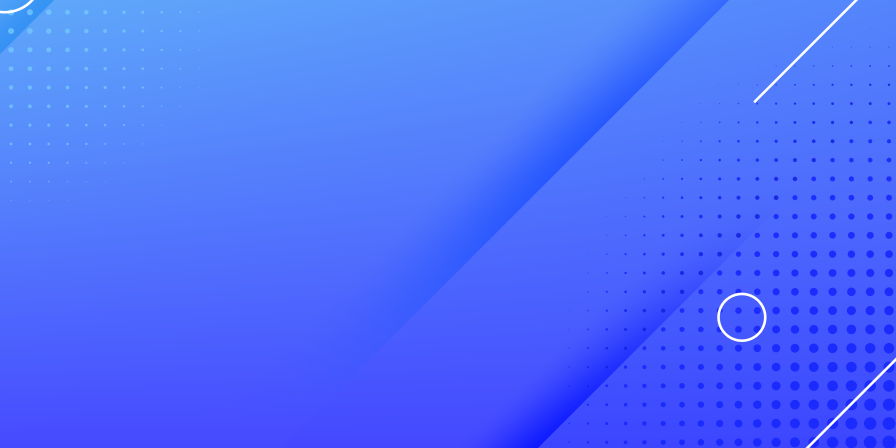
Reproduce this background procedurally as a Shadertoy shader.

```glsl
#define DOT_SPACING 0.042
#define STROKE_HALF 0.0029
#define EDGE_UPPER 0.6276
#define EDGE_LOWER 1.2005
#define CORNER_SIZE 0.121
#define SHADOW_WIDTH 0.17
#define SKY vec3(0.375, 0.665, 0.98)
#define INDIGO vec3(0.275, 0.29, 1.0)
#define SHADOW_BLUE vec3(0.12, 0.32, 1.0)
#define DEEP_BLUE vec3(0.0, 0.06, 1.0)
#define DOT_LIGHT vec3(0.45, 0.78, 1.0)
#define DOT_DARK vec3(0.09, 0.15, 0.99)

// Antialiased coverage of a signed distance
float cover(float d) {
    return clamp(0.5 - d * iResolution.y, 0.0, 1.0);
}

float segmentDistance(vec2 p, vec2 a, vec2 b) {
    vec2 ab = b - a;
    return length(p - a - ab * clamp(dot(p - a, ab) / dot(ab, ab), 0.0, 1.0));
}

float ring(vec2 p, vec2 center, float radius) {
    return cover(abs(length(p - center) - radius) - STROKE_HALF);
}

float stroke(vec2 p, vec2 a, vec2 b) {
    return cover(segmentDistance(p, a, b) - STROKE_HALF);
}

// Dot grid whose radii shrink with elliptical distance from a focus
float halftone(vec2 p, vec2 anchor, vec2 focus, vec2 reach, float maxRadius) {
    vec2 cell = anchor + DOT_SPACING * round((p - anchor) / DOT_SPACING);
    float radius = maxRadius * max(0.0, 1.0 - length((cell - focus) / reach));
    float visible = clamp(radius * iResolution.y, 0.0, 1.0);
    return visible * cover(length(p - cell) - radius);
}

// Soft shadow cast to the upper left of a diagonal panel edge
float panelShadow(float edgeDistance, float width) {
    float falloff = 1.0 - smoothstep(-0.3 * width, width, edgeDistance);
    return falloff * cover(-edgeDistance);
}

void mainImage(out vec4 fragColor, in vec2 fragCoord) {
    vec2 p = fragCoord / iResolution.y;

    // Base gradient, dimming towards the right
    vec3 color = mix(INDIGO, SKY, p.y * (1.0 - 0.18 * p.x));

    // Overlapping diagonal panels
    float upper = (EDGE_UPPER - p.x + p.y) * 0.7071;
    float lower = (EDGE_LOWER - p.x + p.y) * 0.7071;
    float upperFade = smoothstep(0.0, 0.65, p.y) * (1.0 - 0.3 * smoothstep(0.7, 1.0, p.y));
    float lowerFade = 1.0 - smoothstep(-0.1, 0.6, p.y);
    color = mix(color, SHADOW_BLUE, panelShadow(upper, SHADOW_WIDTH) * upperFade);
    color = mix(color, color * vec3(0.97, 0.98, 1.0), cover(upper));
    color = mix(color, DEEP_BLUE, panelShadow(lower, 0.8 * SHADOW_WIDTH) * lowerFade);
    color = mix(color, color * vec3(0.88, 0.96, 1.0), cover(lower) * lowerFade);

    // Shaded top-left corner
    float corner = (CORNER_SIZE - p.x - 1.0 + p.y) * 0.7071;
    float cornerShade = cover(-corner) * (1.0 - 0.6 * smoothstep(0.0, 0.085, corner));
    color = mix(color, vec3(0.17, 0.56, 0.95), 0.8 * cornerShade);

    // Halftone dots
    float lightDots = halftone(p, vec2(0.0247, 0.9727), vec2(0.0, 1.0), vec2(0.57, 0.54), 0.0076);
    float darkDots = halftone(p, vec2(1.9844, 0.0547), vec2(2.0, 0.0), vec2(0.83, 0.98), 0.0152);
    color = mix(color, DOT_LIGHT, 0.8 * lightDots);
    color = mix(color, DOT_DARK * mix(1.0, 0.85, panelShadow(lower, SHADOW_WIDTH)), 0.9 * darkDots);

    // White outlines
    float lines = ring(p, vec2(0.0104, 1.056), 0.0833);
    lines = max(lines, ring(p, vec2(1.656, 0.2917), 0.0521));
    lines = max(lines, stroke(p, vec2(1.685, 0.7734), vec2(1.965, 1.0534)));
    lines = max(lines, stroke(p, vec2(1.752, -0.05), vec2(2.05, 0.248)));
    color = mix(color, vec3(1.0), lines);

    fragColor = vec4(color, 1.0);
}
```
